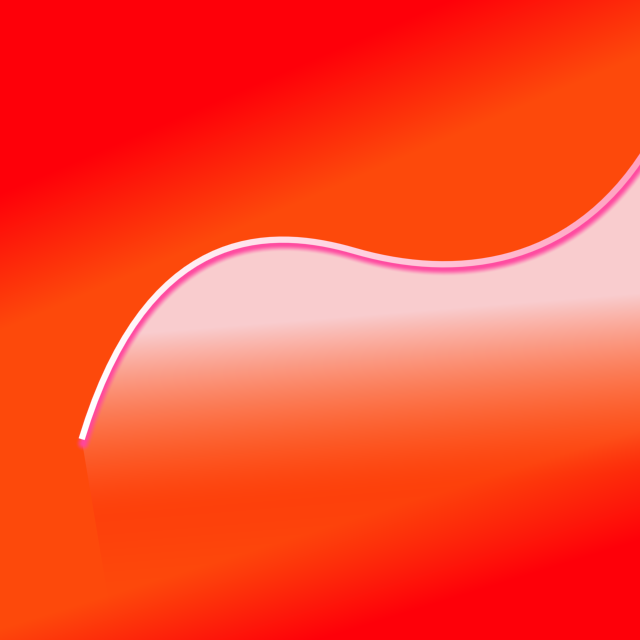
This background is drawn by a Shadertoy shader. Its source:

```glsl
// A luminous wave ribbon over a red-orange diagonal gradient.
// Two joined cubic curves are measured by short segments; the signed distance
// gives the ribbon, its soft magenta shadow and the pale fill fading below it.

#define RIBBON_HALF_WIDTH 0.0049
#define SHADOW_RADIUS 0.0128
#define SHADOW_OFFSET vec2(0.0026, -0.0065)
#define FILL_FADE_POWER 1.7
#define CURVE_STEPS 32

const vec3 RED = vec3(0.995, 0.0, 0.035);
const vec3 ORANGE = vec3(0.992, 0.287, 0.043);
const vec3 BLUSH = vec3(0.976, 0.8, 0.808);
const vec3 MAGENTA = vec3(1.0, 0.27, 0.62);
const vec3 RIBBON_END = vec3(1.0, 0.63, 0.75);

// Ends of the wave, its inflection, and the handles between them
const vec2 START = vec2(0.1276, 0.3138);
const vec2 START_HANDLE = vec2(0.2318, 0.6589);
const vec2 CREST_HANDLE = vec2(0.4323, 0.6432);
const vec2 INFLECTION = vec2(0.5534, 0.6081);
const vec2 TROUGH_HANDLE = vec2(0.7096, 0.5625);
const vec2 END_HANDLE = vec2(0.8984, 0.5794);
const vec2 END = vec2(1.0156, 0.7760);

vec2 cubic(vec2 a, vec2 b, vec2 c, vec2 d, float t) {
    float s = 1.0 - t;
    return s * s * s * a + 3.0 * s * s * t * b + 3.0 * s * t * t * c + t * t * t * d;
}

// Keeps the nearest signed distance; positive lies below the curve
void nearestOnCubic(vec2 p, vec2 a, vec2 b, vec2 c, vec2 d, inout float best) {
    vec2 from = a;
    for (int i = 1; i <= CURVE_STEPS; i++) {
        vec2 to = cubic(a, b, c, d, float(i) / float(CURVE_STEPS));
        vec2 along = to - from;
        vec2 rel = p - from;
        float h = clamp(dot(rel, along) / dot(along, along), 0.0, 1.0);
        float dist = length(rel - along * h);
        if (dist < abs(best)) {
            float side = rel.x * along.y - rel.y * along.x;
            best = side > 0.0 ? dist : -dist;
        }
        from = to;
    }
}

float waveDistance(vec2 p) {
    float best = 10.0;
    nearestOnCubic(p, START, START_HANDLE, CREST_HANDLE, INFLECTION, best);
    nearestOnCubic(p, INFLECTION, TROUGH_HANDLE, END_HANDLE, END, best);
    return best;
}

float ramp(float low, float high, float x) {
    return clamp((x - low) / (high - low), 0.0, 1.0);
}

void mainImage(out vec4 fragColor, in vec2 fragCoord) {
    vec2 uv = fragCoord / iResolution.xy;
    float aa = 0.75 / min(iResolution.x, iResolution.y);
    float depth = 1.0 - uv.y;

    // Diagonal backdrop: red corner, orange band, red corner
    float upper = ramp(0.303, 0.518, depth + 0.43 * uv.x);
    float lower = ramp(0.982, 1.154, depth + 0.31 * uv.x);
    vec3 color = mix(RED, ORANGE, upper * (1.0 - lower));

    // Pale fill, bounded by the wave and a slanted left edge
    float wave = waveDistance(uv);
    float leftEdge = uv.x - START.x - 0.166 * (START.y - uv.y);
    float inside = smoothstep(-aa, aa, min(wave, leftEdge));
    float fall = ramp(0.538, 0.82, depth + 0.08 * uv.x);
    float tail = 0.12 * exp(-pow((depth + 0.08 * uv.x - 0.82) / 0.08, 2.0));
    vec3 fill = mix(color, RED, tail);
    fill = mix(fill, BLUSH, pow(1.0 - fall, FILL_FADE_POWER));
    color = mix(color, fill, inside);

    // Soft shadow cast down and to the right
    float shadowDistance = abs(waveDistance(uv - SHADOW_OFFSET));
    float shadow = 1.0 - smoothstep(0.001, SHADOW_RADIUS, shadowDistance);
    color = mix(color, MAGENTA, 0.95 * shadow);

    // Ribbon with a square cap, white turning pink
    float cap = smoothstep(-aa, aa, dot(uv - START, normalize(START_HANDLE - START)));
    float ribbon = 1.0 - smoothstep(-aa, aa, abs(wave) - RIBBON_HALF_WIDTH);
    vec3 ribbonColor = mix(vec3(1.0), RIBBON_END, ramp(START.x, 1.0, uv.x));
    color = mix(color, ribbonColor, ribbon * cap);

    fragColor = vec4(color, 1.0);
}
```
